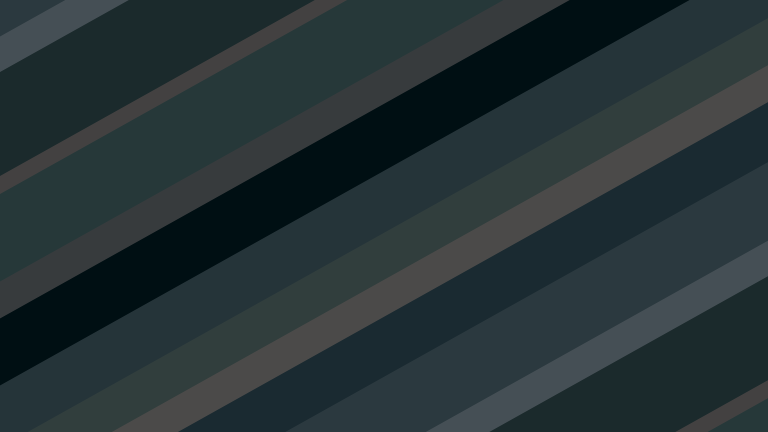
A Shadertoy shader for this background:

```glsl
const float SLOPE = 0.559;        // rise of the stripes per unit of width
const float PERIOD = 1.4664;      // vertical repeat, in canvas heights
const float FIRST_EDGE = 0.0845;  // first stripe edge below the top left corner
const int BANDS = 11;

const vec3 STEEL      = vec3(0.271, 0.310, 0.333);
const vec3 DARK_PINE  = vec3(0.106, 0.165, 0.173);
const vec3 UMBER      = vec3(0.263, 0.255, 0.255);
const vec3 TEAL       = vec3(0.149, 0.220, 0.224);
const vec3 GRAPHITE   = vec3(0.216, 0.231, 0.239);
const vec3 INK        = vec3(0.000, 0.059, 0.075);
const vec3 SLATE      = vec3(0.145, 0.204, 0.224);
const vec3 MOSS       = vec3(0.192, 0.243, 0.239);
const vec3 WARM_GREY  = vec3(0.294, 0.290, 0.286);
const vec3 NAVY       = vec3(0.102, 0.165, 0.192);
const vec3 BLUE_SLATE = vec3(0.169, 0.224, 0.247);

// Colour and vertical thickness of each stripe, from the top down
const vec4 STRIPES[BANDS] = vec4[BANDS](
    vec4(STEEL, 0.0822),
    vec4(DARK_PINE, 0.2407),
    vec4(UMBER, 0.0417),
    vec4(TEAL, 0.2025),
    vec4(GRAPHITE, 0.0856),
    vec4(INK, 0.1551),
    vec4(SLATE, 0.1435),
    vec4(MOSS, 0.1088),
    vec4(WARM_GREY, 0.0856),
    vec4(NAVY, 0.1389),
    vec4(BLUE_SLATE, 0.1817)
);

// Paints the stripes in order; the repeat wraps inside the last one
vec3 stripeColor(float position, float softness) {
    vec3 color = BLUE_SLATE;
    float edge = FIRST_EDGE;
    for (int i = 0; i < BANDS; i++) {
        float cover = smoothstep(-softness, softness, position - edge);
        color = mix(color, STRIPES[i].rgb, cover);
        edge += STRIPES[i].w;
    }
    return color;
}

void mainImage(out vec4 fragColor, in vec2 fragCoord) {
    vec2 uv = fragCoord / iResolution.y;

    // Distance down the left side where the diagonal through uv lands
    float drop = 1.0 - uv.y + SLOPE * uv.x;
    float softness = 0.6 * length(vec2(1.0, SLOPE)) / iResolution.y;

    fragColor = vec4(stripeColor(mod(drop, PERIOD), softness), 1.0);
}
```
